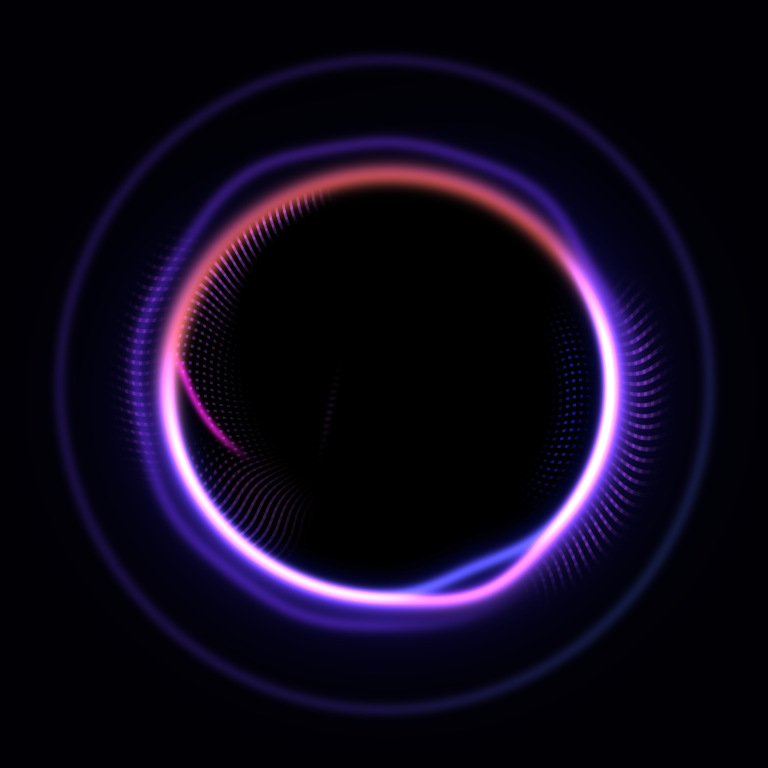
Give the GLSL for this background, as a three.js fragment shader.

```glsl
// A glowing eclipse ring with a split lower arc, wavy aura, dotted veils and a faint outer orbit.
varying vec2 vUv;

const float PI = 3.14159265;
const float TAU = 6.2831853;

const vec2 CENTER = vec2(0.507, 0.497);
const vec2 STRETCH = vec2(1.0, 1.045);
const float RING_RADIUS = 0.287;
const float SPLIT_GAP = 0.017;
const vec2 ORBIT_CENTER = vec2(0.501, 0.499);
const float ORBIT_RADIUS = 0.423;
const float DOT_COLUMNS = 150.0;
const float DOT_ROWS = 108.0;

const vec3 SPACE = vec3(0.002, 0.001, 0.014);
const vec3 EMBER = vec3(0.70, 0.28, 0.27);
const vec3 INNER_ARC = vec3(0.42, 0.40, 0.95);
const vec3 OUTER_ARC = vec3(0.80, 0.38, 0.78);
const vec3 LAVENDER = vec3(0.55, 0.30, 0.72);
const vec3 AURA = vec3(0.20, 0.09, 0.42);
const vec3 HALO_BLUE = vec3(0.025, 0.025, 0.27);
const vec3 MAGENTA = vec3(0.72, 0.10, 0.66);
const vec3 VEIL = vec3(0.46, 0.21, 0.60);
const vec3 DEEP_BLUE = vec3(0.08, 0.10, 0.60);
const vec3 ORBIT_VIOLET = vec3(0.085, 0.05, 0.20);
const vec3 ORBIT_SLATE = vec3(0.06, 0.09, 0.19);

float bell(float x, float width) {
  return exp(-x * x / (width * width));
}

// Bell with separate widths inside and outside the ring.
float rim(float d, float inside, float outside) {
  return bell(d, d < 0.0 ? inside : outside);
}

float angleGap(float a, float middle) {
  return mod(a - middle + PI, TAU) - PI;
}

float lobe(float a, float middle, float width) {
  return bell(angleGap(a, middle), width);
}

float arc(float a, float middle, float halfSpan, float soft) {
  return 1.0 - smoothstep(halfSpan - soft, halfSpan + soft, abs(angleGap(a, middle)));
}

// Polar lattice bent by sines; lineMix 1 gives strokes, 0 gives dots.
float lattice(float a, float d, float lineMix) {
  float column = a * DOT_COLUMNS + 5.0 * sin(d * 45.0 + 3.0 * a);
  float row = d * DOT_ROWS * TAU + 3.0 * sin(4.0 * a);
  float stroke = smoothstep(-0.1, 0.9, cos(column));
  float bead = smoothstep(-0.3, 0.8, cos(row));
  return stroke * mix(bead, 1.0, lineMix);
}

void main() {
  vec2 p = vUv - CENTER;
  vec2 q = p * STRETCH;
  float a = mod(atan(p.y, p.x), TAU);
  float d = length(q) - RING_RADIUS;
  float outside = smoothstep(-0.008, 0.012, d);
  float warm = arc(a, 1.83, 1.38, 0.34);
  float cool = 1.0 - warm;
  float rightSide = lobe(a, -0.15, 0.65);
  vec3 color = SPACE * smoothstep(-0.06, 0.08, d);

  // Blue and violet haze outside the ring
  float haze = 1.0 - 0.8 * lobe(a, 1.8, 0.85);
  color += HALO_BLUE * haze * outside * exp(-max(d, 0.0) / 0.058);
  color += AURA * outside * (0.25 + 0.5 * cool) * exp(-max(d, 0.0) / 0.025);

  // Wavy aura
  float wave = 0.042 + 0.013 * lobe(a, 2.08, 0.28) - 0.02 * lobe(a, 0.5, 0.35)
             + 0.0025 * sin(9.0 * a);
  color += AURA * bell(d - wave, 0.010) * arc(a, 2.6, 2.3, 0.45) * 0.85;

  // Ember arc and the cool arcs, which part at the lower right
  float split = SPLIT_GAP * lobe(a, 5.15, 0.30);
  float parted = split / SPLIT_GAP;
  color += EMBER * warm * rim(d, 0.014, 0.016);
  color += vec3(0.35, 0.22, 0.30) * lobe(a, 3.1, 0.4) * bell(d, 0.015);
  color += INNER_ARC * cool * rim(d + split, 0.009, 0.010) * (1.0 - 0.2 * parted);
  color += OUTER_ARC * cool * rim(d - split, 0.008, 0.010);
  color += LAVENDER * cool * rim(d - split, 0.006, 0.024) * (0.4 + 0.6 * rightSide);
  color += HALO_BLUE * cool * rim(d + split, 0.025, 0.02);

  // Dotted veil inside the left rim, bounded by the magenta streak
  float along = (a - 3.02) / 0.56;
  float streak = -0.012 - 0.062 * along;
  float streakSpan = smoothstep(-0.1, 0.12, along) * (1.0 - smoothstep(0.6, 1.15, along));
  float depth = mix(0.035, 0.125, smoothstep(2.0, 3.6, a));
  float veil = smoothstep(-depth, -0.4 * depth, d) * (1.0 - smoothstep(-0.012, 0.0, d));
  float shade = 1.0 - smoothstep(-0.004, 0.004, d - streak) * streakSpan;
  float upper = 1.0 - smoothstep(2.5, 3.0, a);
  float lower = smoothstep(3.5, 3.8, a);
  float veilLight = mix(0.5, 1.0, upper) * arc(a, 3.03, 1.05, 0.16);
  color += VEIL * veil * shade * veilLight * lattice(a, d, max(upper, lower) * 0.8);
  color += MAGENTA * streakSpan * bell(d - streak, 0.006);

  // Dots outside both flanks and blue dots inside the right rim
  float flank = arc(a, -0.27, 0.55, 0.2) * bell(d - 0.045, 0.019);
  color += VEIL * 0.8 * flank * lattice(a, d, 0.6);
  color += vec3(0.22, 0.08, 0.22) * arc(a, 3.0, 0.4, 0.2) * bell(d - 0.045, 0.018) * lattice(a, d, 0.4);
  color += DEEP_BLUE * arc(a, -0.12, 0.42, 0.25) * bell(d + 0.048, 0.016) * lattice(a, d, 0.1);

  // Faint beaded thread near the middle
  float thread = bell(p.x + 0.071 - 0.21 * p.y, 0.004) * bell(p.y + 0.035, 0.04);
  color += VEIL * 0.22 * thread * (0.5 + 0.5 * sin(p.y * 700.0));

  // Outer orbit
  vec2 o = vUv - ORBIT_CENTER;
  vec3 orbitColor = mix(ORBIT_VIOLET, ORBIT_SLATE, lobe(a, -0.6, 0.8));
  color += orbitColor * bell(length(o) - ORBIT_RADIUS, 0.009);

  gl_FragColor = vec4(clamp(color, 0.0, 1.0), 1.0);
}
```
